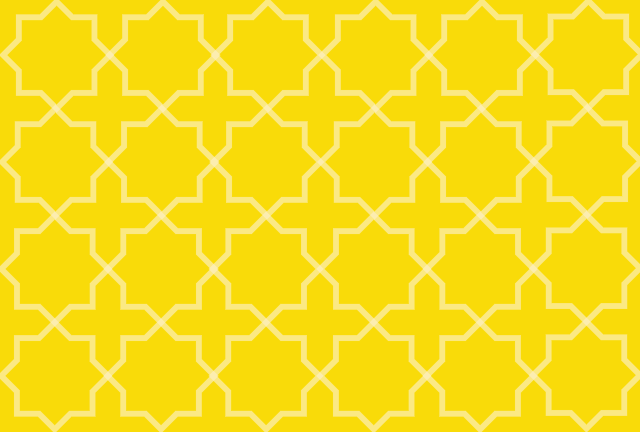
Reproduce this pattern procedurally as a Shadertoy shader.

```glsl
// Six by four lattice of eight-pointed star outlines on bright yellow.
// Each star is the union of a square and a diamond, drawn as a translucent
// stroke, so the strokes of touching stars brighten where they cross.

const int COLUMNS = 6;
const int ROWS = 4;

const vec3 GROUND_COLOR = vec3(0.975, 0.86, 0.035);
const vec3 STROKE_COLOR = vec3(0.99, 0.94, 0.78);
const float STROKE_OPACITY = 0.65;

// Lengths are in tiles: one tile is a sixth of the canvas width.
const float STAR_RADIUS = 0.3545;
const float STROKE_WIDTH = 0.0547;
const vec2 FIRST_CENTER = vec2(0.531, 0.5165);
const vec2 PITCH = vec2(0.997, 1.0025);

// Distance to the star edge, keeping sharp mitred corners.
float starDistance(vec2 p, float radius) {
    vec2 q = abs(p);
    float square = max(q.x, q.y) - radius;
    float diamond = (q.x + q.y) * 0.70710678 - radius;
    return min(square, diamond);
}

float strokeCoverage(float dist, float width, float blur) {
    return 1.0 - smoothstep(-blur, blur, abs(dist) - 0.5 * width);
}

// Slight misplacement: rows drift left, the third column sits tighter,
// and the last column rises a little.
vec2 placementDrift(vec2 cell) {
    float rowDrift = -0.0185 * sin(0.6 * cell.y);
    float columnShift = -0.0125 * exp(-4.0 * (cell.x - 2.0) * (cell.x - 2.0));
    float lastColumnLift = -0.007 * smoothstep(4.0, 5.0, cell.x);
    return vec2(rowDrift + columnShift, lastColumnLift);
}

vec2 starCenter(vec2 cell) {
    return FIRST_CENTER + cell * PITCH + placementDrift(cell);
}

void mainImage(out vec4 fragColor, in vec2 fragCoord) {
    // Tile coordinates, measured down from the top left corner.
    float pixel = float(COLUMNS) / iResolution.x;
    vec2 p = vec2(fragCoord.x, iResolution.y - fragCoord.y) * pixel;

    // Layer the translucent strokes of all stars.
    vec3 color = GROUND_COLOR;
    for (int row = 0; row < ROWS; row++) {
        for (int column = 0; column < COLUMNS; column++) {
            vec2 center = starCenter(vec2(column, row));
            float dist = starDistance(p - center, STAR_RADIUS);
            float ink = strokeCoverage(dist, STROKE_WIDTH, 0.65 * pixel);
            color = mix(color, STROKE_COLOR, ink * STROKE_OPACITY);
        }
    }

    fragColor = vec4(color, 1.0);
}
```
